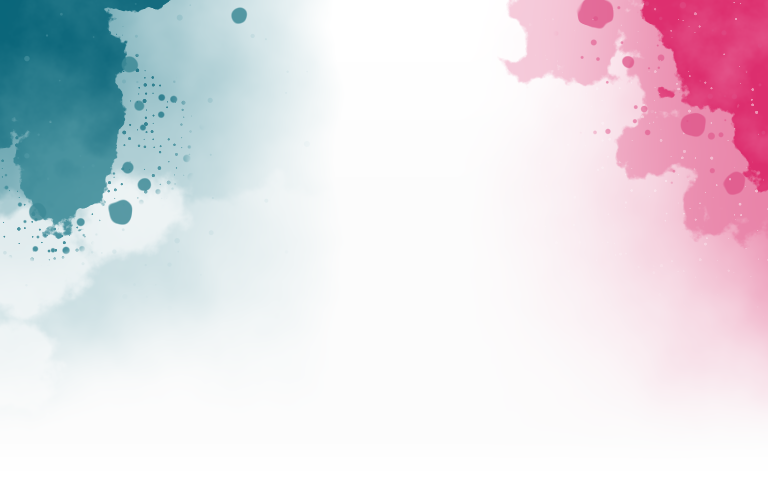
A WebGL 2 fragment shader for this background:

```glsl
#version 300 es
precision highp float;
uniform vec2 u_resolution;
out vec4 outColor;

float hash(vec2 p) {
    p = fract(p * vec2(0.1031, 0.1137));
    p += dot(p, p.yx + 33.33);
    return fract((p.x + p.y) * p.x * 17.3);
}

float noise(vec2 p) {
    vec2 i = floor(p), f = fract(p);
    f = f * f * (3.0 - 2.0 * f);
    return mix(mix(hash(i), hash(i + vec2(1, 0)), f.x),
               mix(hash(i + vec2(0, 1)), hash(i + vec2(1, 1)), f.x), f.y);
}

float fbm(vec2 p) {
    float sum = 0.0, gain = 0.5;
    for (int i = 0; i < 5; i++) {
        sum += gain * noise(p);
        p = mat2(1.6, 1.2, -1.2, 1.6) * p + 7.1;
        gain *= 0.5;
    }
    return sum;
}

// Positive inside an ellipse, one at its centre
float blot(vec2 p, vec2 centre, vec2 radius) {
    return 1.0 - length((p - centre) / radius);
}

float drop(vec2 p, vec3 spot) {
    float wobble = 0.35 * (noise(p * 50.0) - 0.5);
    return smoothstep(0.002, -0.002, length(p - spot.xy) - spot.z * (1.0 + wobble));
}

// One jittered droplet in some of the grid cells
float spatter(vec2 p, float scale, float density) {
    vec2 cell = floor(p * scale);
    float size = hash(cell + 91.0);
    vec2 centre = 0.3 + 0.4 * vec2(hash(cell + 17.0), hash(cell + 53.0));
    float d = length(fract(p * scale) - centre) - mix(0.07, 0.28, size * size);
    return smoothstep(0.06, -0.06, d) * step(hash(cell + 5.0), density);
}

void main() {
    vec2 p = gl_FragCoord.xy / u_resolution * vec2(1.58, 1.0);
    float broad = fbm(p * 5.0 + 3.0) - 0.48;
    float rough = fbm(p * 14.0 + 20.0) - 0.48;
    float fine = fbm(p * 36.0 + 40.0) - 0.48;
    float ragged = rough * 1.5 + fine * 0.5;

    // Paper, brightest at the top centre
    vec3 color = vec3(mix(0.988, 1.0, smoothstep(0.5, 1.0, p.y)));
    color = mix(color, vec3(1.0), smoothstep(0.12, 0.0, p.y));

    // Teal wash with a ragged wet edge
    float reach = clamp(1.0 - p.x / 0.7 + broad * 0.15, 0.0, 1.0);
    float edge = smoothstep(-0.012, 0.03, p.y - 0.605 + rough * 0.14 + broad * 0.12);
    float low = 0.36 * smoothstep(0.1, 0.52, p.y + broad * 0.15);
    float high = mix(0.55, 1.0, smoothstep(0.6, 1.0, p.y));
    float wash = reach * mix(low, high, edge) * (1.0 + broad * 0.5);
    float pale = max(blot(p, vec2(0.25, 0.57), vec2(0.15, 0.10)),
                     blot(p, vec2(0.04, 0.47), vec2(0.16, 0.13)));
    pale = max(pale, blot(p, vec2(0.0, 0.24), vec2(0.13, 0.11)));
    wash *= 1.0 - 0.65 * smoothstep(-0.05, 0.35, pale + ragged * 0.7);
    color = mix(color, vec3(0.20, 0.52, 0.58), wash);

    // Dense teal pools
    float pool = max(blot(p, vec2(0.08, 0.92), vec2(0.19, 0.19)),
                     blot(p, vec2(0.145, 0.655), vec2(0.105, 0.125)));
    pool = max(pool, blot(p, vec2(0.17, 0.79), vec2(0.085, 0.08)));
    pool = max(pool, blot(p, vec2(0.23, 1.02), vec2(0.13, 0.05)));
    float tealInk = smoothstep(-0.03, 0.03, pool + ragged * 0.65);
    float tealZone = smoothstep(0.02, 0.25, blot(p, vec2(0.1, 0.78), vec2(0.25, 0.32)) + broad);
    tealInk = max(tealInk, tealZone * max(spatter(p, 32.0, 0.4), spatter(p + 0.37, 65.0, 0.35)));
    vec3 teal = mix(vec3(0.26, 0.56, 0.61), vec3(0.03, 0.39, 0.47),
                    clamp(smoothstep(0.6, 0.98, p.y) + rough * 0.9, 0.0, 1.0));
    color = mix(color, teal, tealInk * 0.92);

    // Rose wash
    float rise = clamp((p.x - 0.95) / 0.63 + broad * 0.22, 0.0, 1.0);
    float rose = rise * rise * 0.72 * smoothstep(0.05, 0.56, p.y + broad * 0.1);
    color = mix(color, vec3(0.90, 0.43, 0.60), rose);

    // Soft pink blooms around the corner
    float bloom = max(blot(p, vec2(1.18, 0.98), vec2(0.14, 0.15)),
                      blot(p, vec2(1.44, 0.93), vec2(0.20, 0.19)));
    bloom = max(bloom, blot(p, vec2(1.55, 0.70), vec2(0.16, 0.20)));
    bloom = max(bloom, blot(p, vec2(1.36, 0.70), vec2(0.07, 0.08)) * 0.6);
    float bloomInk = smoothstep(-0.04, 0.10, bloom + ragged * 0.7);
    color = mix(color, vec3(0.91, 0.50, 0.65), bloomInk * mix(0.4, 0.8, smoothstep(1.1, 1.5, p.x)));

    // Dense magenta pools
    float core = max(blot(p, vec2(1.52, 0.93), vec2(0.18, 0.16)),
                     blot(p, vec2(1.58, 0.75), vec2(0.085, 0.14)));
    core = max(core, blot(p, vec2(1.39, 0.98), vec2(0.09, 0.06)));
    float magentaInk = smoothstep(-0.03, 0.05, core + ragged * 0.65);
    vec3 magenta = mix(vec3(0.86, 0.15, 0.41), vec3(0.89, 0.30, 0.52), clamp(0.3 + rough * 2.0, 0.0, 1.0));
    color = mix(color, magenta, magentaInk * 0.92);
    float pinkZone = smoothstep(0.0, 0.25, blot(p, vec2(1.43, 0.9), vec2(0.3, 0.32)));
    color = mix(color, vec3(0.87, 0.30, 0.52), pinkZone * spatter(p + 0.13, 38.0, 0.18) * 0.55);

    // Large separate drops
    vec3 tealDrops[7] = vec3[](vec3(0.492, 0.967, 0.016), vec3(0.267, 0.868, 0.015),
        vec3(0.286, 0.782, 0.010), vec3(0.298, 0.620, 0.013), vec3(0.247, 0.564, 0.024),
        vec3(0.078, 0.564, 0.018), vec3(0.263, 0.655, 0.011));
    for (int i = 0; i < 7; i++) color = mix(color, vec3(0.24, 0.54, 0.59), 0.85 * drop(p, tealDrops[i]));
    vec3 pinkDrops[4] = vec3[](vec3(1.224, 0.975, 0.034), vec3(1.426, 0.743, 0.026),
        vec3(1.512, 0.623, 0.023), vec3(1.292, 0.872, 0.011));
    for (int i = 0; i < 4; i++) color = mix(color, vec3(0.87, 0.32, 0.53), 0.75 * drop(p, pinkDrops[i]));

    // Faint specks: teal on the left, white on the right
    float specks = spatter(p + 0.71, 45.0, 0.06);
    color = mix(color, vec3(0.35, 0.62, 0.67), specks * 0.5 * reach * smoothstep(0.3, 0.8, p.y));
    color = mix(color, vec3(1.0), spatter(p, 85.0, 0.08) * 0.5 * rise * smoothstep(0.3, 0.6, p.y));
    outColor = vec4(color, 1.0);
}
```
